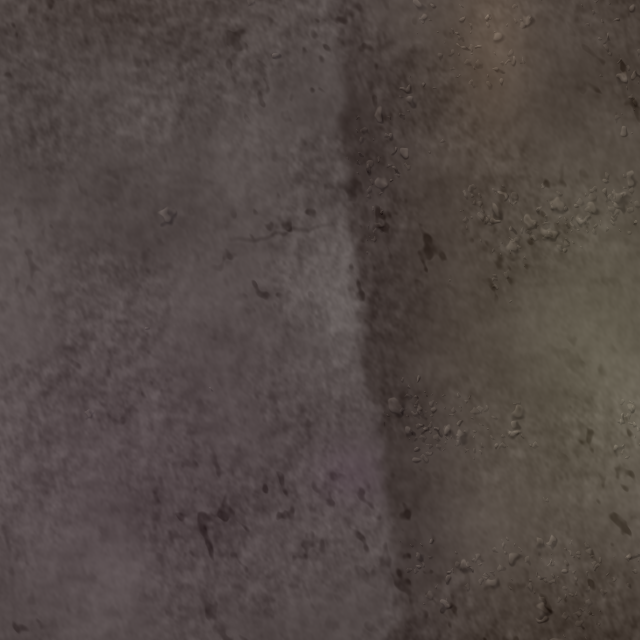
This texture is drawn by a WebGL 2 fragment shader. Its source:

```glsl
#version 300 es
precision highp float;
// Worn earth: a dusty slab with a ragged edge beside a gritty, olive-tinted hollow.
uniform vec2 u_resolution;
out vec4 fragColor;

float hash(vec2 p) {
  vec3 q = fract(p.xyx * vec3(0.1031, 0.1030, 0.0973));
  q += dot(q, q.yzx + 33.33);
  return fract((q.x + q.y) * q.z);
}

float noise(vec2 p) {
  vec2 cell = floor(p), f = fract(p);
  f = f * f * (3.0 - 2.0 * f);
  float low = mix(hash(cell), hash(cell + vec2(1, 0)), f.x);
  float high = mix(hash(cell + vec2(0, 1)), hash(cell + vec2(1, 1)), f.x);
  return mix(low, high, f.y);
}

// Fractal noise, roughly 0..1 and centred on 0.5
float fbm(vec2 p, int octaves) {
  float sum = 0.0, amp = 0.5, total = 0.0;
  for (int i = 0; i < octaves; i++) {
    sum += amp * noise(p);
    total += amp;
    amp *= 0.5;
    p = mat2(1.6, 1.2, -1.2, 1.6) * p + 17.3;
  }
  return sum / total;
}

// Soft elliptical patch, 1 at its centre
float patchMask(vec2 p, vec2 centre, vec2 size) {
  vec2 d = (p - centre) / size;
  return exp(-dot(d, d));
}

// Slope of fine noise toward the light
float relief(vec2 p, float scale, vec2 light) {
  return fbm(p * scale + light, 3) - fbm(p * scale - light, 3);
}

// Where loose grit gathers
float gritDensity(vec2 p, float hollow) {
  float clumps = smoothstep(0.5, 0.72, fbm(p * 9.0 + 4.0, 2));
  float olive = patchMask(p, vec2(0.95, 0.48), vec2(0.16, 0.32));
  float rim = patchMask(p, vec2(0.64, 0.40), vec2(0.07, 0.22));
  return hollow * clumps * (0.22 + 0.5 * olive + 0.5 * rim);
}

// Scattered pebbles: lit side positive, shaded side and dropped shadow negative
float pebbles(vec2 p, float scale, float hollow, vec2 light) {
  vec2 q = p * scale;
  q += 0.7 * (vec2(noise(q * 1.9), noise(q * 1.9 + 31.0)) - 0.5);
  float shade = 0.0;
  for (int y = -1; y <= 1; y++) {
    for (int x = -1; x <= 1; x++) {
      vec2 cell = floor(q) + vec2(x, y);
      vec2 centre = cell + 0.2 + 0.6 * vec2(hash(cell + 3.0), hash(cell + 41.0));
      float present = step(hash(cell + 73.0), gritDensity(centre / scale, hollow));
      float radius = mix(0.16, 0.46, pow(hash(cell + 97.0), 2.0));
      vec2 d = (q - centre) / radius;
      float body = 1.0 - smoothstep(0.6, 1.15, length(d));
      float shadow = 1.0 - smoothstep(0.5, 1.4, length(d + light * 0.8));
      float face = 0.35 + 0.75 * dot(d, light);
      shade += present * mix(-0.65 * shadow, face, body);
    }
  }
  return shade;
}

// Thin wandering horizontal crack
float crack(vec2 p, vec2 start, float len, float width) {
  float wander = 0.035 * (fbm(vec2(p.x * 22.0, 5.0), 3) - 0.5);
  float along = p.x - start.x;
  float ends = smoothstep(0.0, 0.05, along) * (1.0 - smoothstep(len - 0.05, len, along));
  return ends * (1.0 - smoothstep(0.0, width, abs(p.y - start.y - wander)));
}

// Broad tones of slab and hollow
vec3 groundColour(vec2 p, float slab, float fromEdge) {
  float cloud = fbm(p * 5.0 + 2.0, 4) - 0.5;
  float mottle = fbm(p * 17.0 + 8.0, 3) - 0.5;
  vec3 slabTone = vec3(0.328, 0.294, 0.286);
  slabTone += vec3(0.05, 0.055, 0.053) * patchMask(p, vec2(0.53, 0.52), vec2(0.07, 0.11));
  slabTone += vec3(0.012, 0.0, 0.018) * patchMask(p, vec2(0.2, 0.25), vec2(0.35, 0.3));
  slabTone += vec3(0.022, 0.008, 0.03) * patchMask(p, vec2(0.55, 0.26), vec2(0.06, 0.05));
  slabTone -= 0.035 * patchMask(p, vec2(0.34, 0.2), vec2(0.09, 0.12));
  slabTone -= vec3(0.03, 0.035, 0.04) * patchMask(p, vec2(0.2, 1.0), vec2(0.25, 0.08));
  vec3 hollowTone = mix(vec3(0.25, 0.212, 0.203), vec3(0.312, 0.272, 0.247), smoothstep(0.0, 0.2, fromEdge));
  float olive = patchMask(p, vec2(0.95, 0.46), vec2(0.18, 0.29));
  hollowTone = mix(hollowTone, vec3(0.395, 0.37, 0.315), olive);
  hollowTone += vec3(0.055, 0.04, 0.022) * patchMask(p, vec2(0.77, 0.94), vec2(0.06, 0.15));
  hollowTone += 0.025 * patchMask(p, vec2(0.7, 0.2), vec2(0.1, 0.2));
  hollowTone -= 0.05 * patchMask(p, vec2(0.95, 0.0), vec2(0.2, 0.1));
  return mix(hollowTone, slabTone, slab) + 0.1 * cloud + 0.06 * mottle;
}

void main() {
  vec2 p = gl_FragCoord.xy / u_resolution;
  vec2 light = normalize(vec2(-0.5, 0.85));
  // Ragged boundary leaning right toward the bottom
  float edge = 0.625 - 0.115 * p.y + 0.05 * (fbm(vec2(p.y * 7.0, 3.0), 3) - 0.5);
  float fromEdge = p.x - edge + 0.035 * (fbm(p * 26.0, 3) - 0.5);
  float slab = 1.0 - smoothstep(-0.012, 0.018, fromEdge);
  float hollow = smoothstep(0.0, 0.03, fromEdge);
  vec3 colour = groundColour(p, slab, fromEdge);
  // Fine grain, dark pits and stones
  float roughness = 0.6 + 0.7 * smoothstep(0.4, 0.65, fbm(p * 6.0 + 11.0, 3));
  vec2 slanted = vec2(p.x + 0.3 * p.y, 0.75 * p.y);
  float grain = 0.07 * relief(slanted, 75.0, light * 0.35) + 0.035 * (noise(slanted * 190.0) - 0.5);
  float pitZone = smoothstep(0.48, 0.68, fbm(p * 5.0 + 21.0, 3));
  pitZone += patchMask(p, vec2(0.47, 0.91), vec2(0.14, 0.1)) + patchMask(p, vec2(0.4, 0.18), vec2(0.14, 0.1));
  float pits = smoothstep(0.66, 0.86, fbm(slanted * 62.0 + 9.0, 2)) * min(pitZone + 0.2, 1.0);
  float stones = pebbles(p, 48.0, hollow, light) + 0.6 * pebbles(p, 90.0, hollow, light);
  colour += roughness * grain - 0.09 * pits;
  colour += vec3(0.12, 0.113, 0.103) * clamp(stones, -1.0, 1.2);
  colour -= 0.05 * crack(p, vec2(0.34, 0.635), 0.2, 0.006);
  fragColor = vec4(clamp(colour, 0.0, 1.0), 1.0);
}
```
